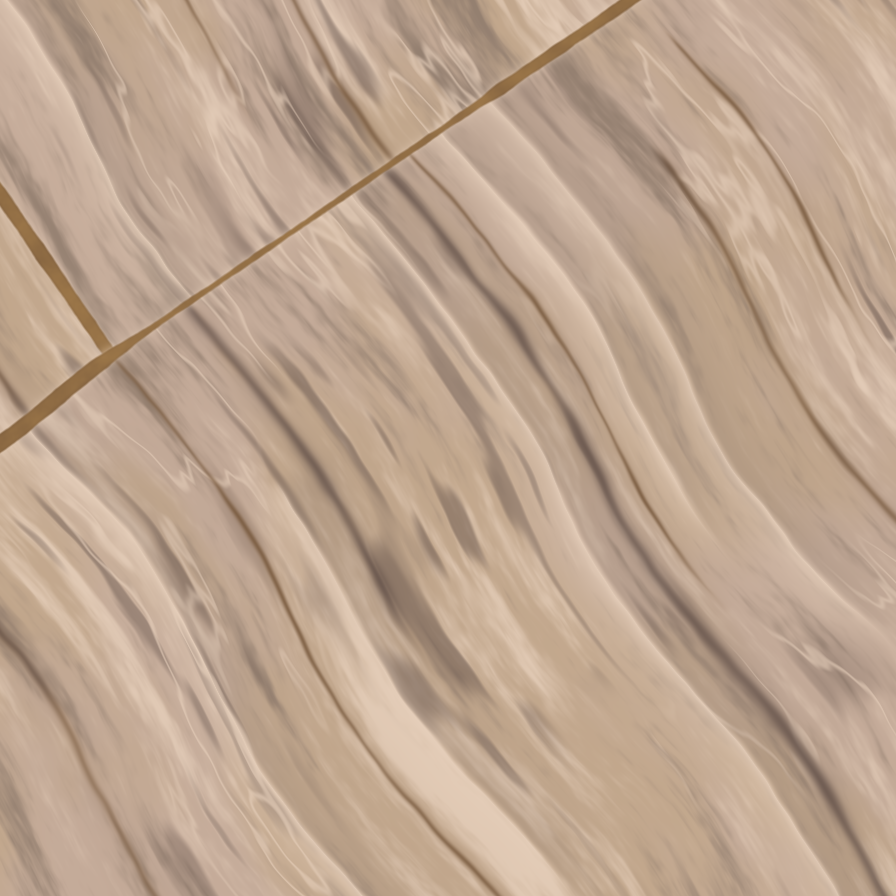
Reproduce this texture procedurally as a Shadertoy shader.

```glsl
// Three slabs of veined beige stone meeting at a T-shaped tan joint.
// A rotated frame follows the joint; stretched noise gives the grain, and
// bent, tapered bands give the dark veins and the cream-edged layers.

const vec2 JUNCTION = vec2(0.124, 0.603);
const vec2 ALONG = vec2(0.825, 0.565);    // direction of the long joint
const vec2 ACROSS = vec2(-0.565, 0.825);  // direction of the grain

const vec3 BASE = vec3(0.77, 0.67, 0.60);
const vec3 SAND = vec3(0.76, 0.655, 0.55);
const vec3 CREAM = vec3(0.90, 0.81, 0.73);
const vec3 SHADOW = vec3(0.58, 0.50, 0.44);
const vec3 UMBER = vec3(0.38, 0.31, 0.28);
const vec3 RUST = vec3(0.46, 0.34, 0.23);
const vec3 GROUT = vec3(0.63, 0.48, 0.29);

// Dark veins: position, half width, lower end, upper end
const vec4 VEINS[10] = vec4[10](
    vec4(0.377, 0.0085, -1.20, 0.00), vec4(0.110, 0.0075, -0.52, 0.00),
    vec4(0.006, 0.0038, -1.00, 0.00), vec4(-0.285, 0.0060, -0.80, -0.10),
    vec4(0.622, 0.0050, -0.78, -0.18), vec4(0.285, 0.0045, 0.10, 0.50),
    vec4(0.392, 0.0045, -0.10, 0.32), vec4(-0.100, 0.0060, -0.10, 0.14),
    vec4(0.412, 0.0035, -0.65, 0.00), vec4(0.720, 0.0035, -0.50, -0.08));

// Cream layer edges: position, lower end, upper end
const vec3 EDGES[6] = vec3[6](
    vec3(0.328, -1.20, 0.00), vec3(0.517, -0.80, 0.00),
    vec3(-0.110, -0.85, 0.00), vec3(0.120, -0.10, 0.60),
    vec3(0.066, -0.85, -0.25), vec3(0.455, -0.60, 0.00));

float hash(vec2 p) {
    return fract(sin(dot(p, vec2(127.1, 311.7))) * 43758.5453);
}

float noise(vec2 p) {
    vec2 i = floor(p), f = fract(p);
    f = f * f * (3.0 - 2.0 * f);
    return mix(mix(hash(i), hash(i + vec2(1, 0)), f.x),
               mix(hash(i + vec2(0, 1)), hash(i + vec2(1, 1)), f.x), f.y);
}

float fbm(vec2 p) {
    float sum = 0.0, amp = 0.533;
    for (int i = 0; i < 4; i++) {
        sum += amp * noise(p);
        p = p * 2.03 + 11.7;
        amp *= 0.5;
    }
    return sum;
}

// Fades a band at its ends and keeps it on its own side of the long joint
float taper(float v, float lower, float upper) {
    float ends = smoothstep(lower, lower + 0.15, v)
               * (1.0 - smoothstep(upper, upper + 0.04, v));
    return ends * step(0.0, v * (lower + upper));
}

// Mottled ground with fine streaks and pale flame outlines
vec3 stone(vec2 s, float seed) {
    vec2 o = vec2(seed * 17.3, seed * 5.1);
    float tone = 0.5 + 0.95 * (fbm(s * vec2(15.0, 2.0) + o) - 0.5)
               + 0.65 * (fbm(s * vec2(70.0, 6.0) + o) - 0.5)
               + 0.10 * (noise(s * vec2(260.0, 70.0)) - 0.5);
    vec3 ground = mix(BASE, SAND, smoothstep(0.4, 0.65, fbm(s * vec2(6.0, 2.5) + o)));
    vec3 col = mix(SHADOW, ground, smoothstep(0.08, 0.48, tone));
    col = mix(col, CREAM, 0.85 * smoothstep(0.5, 0.9, tone));

    float patches = smoothstep(0.4, 0.7, noise(s * vec2(9.0, 4.0) + o + 3.0));
    float streak = smoothstep(0.62, 0.9, noise(s * vec2(85.0, 8.0) + o));
    col = mix(col, UMBER, 0.5 * streak * patches);

    float ridge = abs(fbm(s * vec2(22.0, 3.5) + o + 8.0) - 0.5);
    float flames = (1.0 - smoothstep(0.0, 0.035, ridge))
                 * smoothstep(0.45, 0.7, noise(s * vec2(7.0, 4.0) + o + 21.0));
    return mix(col, CREAM, 0.6 * flames);
}

// Bright on the left of a crisp edge, shaded on its right
vec3 addEdge(vec3 col, float d, float strength) {
    float glow = d < 0.0 ? 0.5 * exp(d / 0.03) + 0.4 * exp(d / 0.006) : 0.9 * exp(-d / 0.0025);
    float shade = smoothstep(0.0, 0.008, d) * exp(-max(d, 0.0) / 0.035);
    col = mix(col, SHADOW, 0.4 * shade * strength);
    return mix(col, CREAM, glow * strength);
}

vec3 addVein(vec3 col, float d, float width, float strength) {
    float core = exp(-d * d / (width * width));
    float halo = exp(-abs(d) / (3.0 * width));
    vec3 ink = mix(RUST, UMBER, smoothstep(0.0035, 0.006, width));
    return mix(col, ink, strength * (0.72 * core + 0.18 * halo));
}

// Grout band with a darker centre and a pale chipped rim
vec3 addJoint(vec3 col, float d, float width, float mottle, float aa) {
    float body = 1.0 - smoothstep(width - aa - 0.0015, width + aa, d);
    vec3 fill = mix(GROUT, RUST, 0.65 * mottle + 0.2 * smoothstep(0.4, 1.0, d / width));
    col = mix(col, CREAM, 0.35 * exp(-max(d - width, 0.0) / 0.004));
    return mix(col, fill, body);
}

void mainImage(out vec4 fragColor, in vec2 fragCoord) {
    vec2 p = fragCoord / iResolution.xy - JUNCTION;
    float aa = 0.75 / iResolution.y;
    vec2 q = vec2(dot(p, ALONG), dot(p, ACROSS));
    q.y += 0.011 * (1.0 - smoothstep(-0.16, 0.0, q.x));

    // Grain coordinates, bent along the slab
    float slab = q.y < 0.0 ? 0.0 : (q.x < 0.0 ? 1.0 : 2.0);
    vec2 s = q;
    s.x += 0.013 * sin(11.0 * q.y + 0.9);
    s.x += 0.022 * (fbm(q * vec2(9.0, 5.0) + slab * 17.0) - 0.5);

    vec3 col = stone(s, slab);
    for (int i = 0; i < EDGES.length(); i++)
        col = addEdge(col, s.x - EDGES[i].x, taper(q.y, EDGES[i].y, EDGES[i].z));
    for (int i = 0; i < VEINS.length(); i++) {
        float wear = mix(0.55, 1.0, noise(vec2(s.x * 60.0, q.y * 13.0 + float(i))));
        col = addVein(col, s.x - VEINS[i].x, VEINS[i].y * wear,
                      wear * taper(q.y, VEINS[i].z, VEINS[i].w));
    }

    // Joints: the short one stops at the long one
    float mottle = fbm(q * 38.0);
    float ragged = 0.003 * (mottle - 0.5);
    float longWidth = 0.0042 + 0.005 * (1.0 - smoothstep(-0.02, 0.06, q.x))
                    + 0.003 * smoothstep(0.45, 0.54, q.x) + ragged;
    if (q.y > 0.0) col = addJoint(col, abs(q.x), 0.0085 + ragged, mottle, aa);
    col = addJoint(col, abs(q.y), longWidth, mottle, aa);
    fragColor = vec4(col, 1.0);
}
```
